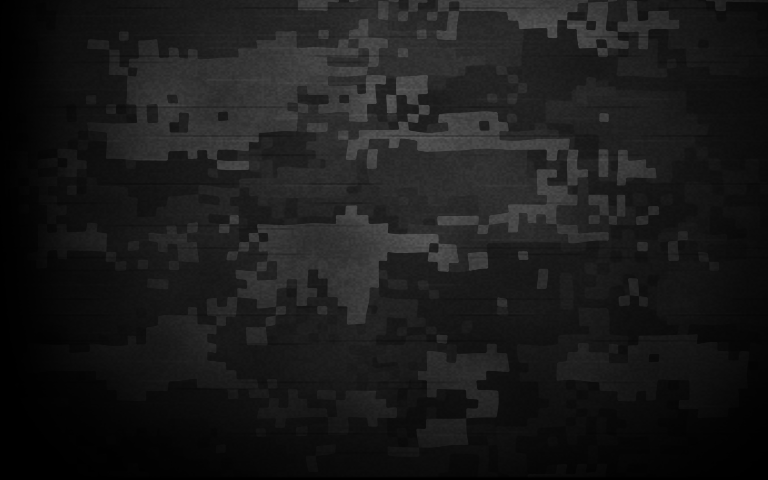
This texture is drawn by a Shadertoy shader. Its source:

```glsl
// Dark digital camouflage: blocky grey patches in three tones on a cell grid,
// made by thresholding layered noise per cell with rounded block corners,
// then worn with grain and thin scratches and lit by an off-centre vignette.

float hash(vec2 p) {
    vec3 q = fract(p.xyx * 0.1031);
    q += dot(q, q.yzx + 33.33);
    return fract((q.x + q.y) * q.z);
}

float valueNoise(vec2 p) {
    vec2 i = floor(p), f = fract(p);
    f = f * f * (3.0 - 2.0 * f);
    return mix(mix(hash(i), hash(i + vec2(1, 0)), f.x),
               mix(hash(i + vec2(0, 1)), hash(i + vec2(1, 1)), f.x), f.y);
}

// Wide blobs, with some regions broken up into loose single cells
float camoField(vec2 cell, float seed) {
    vec2 p = cell + seed;
    float blobs = 0.55 * valueNoise(p / vec2(13.0, 6.5))
                + 0.30 * valueNoise(p / vec2(4.5, 2.6) + 17.0);
    float looseness = smoothstep(0.5, 0.75, valueNoise(p / 9.0 + 40.0));
    return blobs + 0.075 + mix(0.06, 0.34, looseness) * (hash(p) - 0.5);
}

// Thresholded cells, blended between neighbours so corners come out rounded
float cellMask(vec2 p, float seed, float threshold, float softness) {
    vec2 cell = floor(p - 0.5);
    vec2 f = smoothstep(0.5 - softness, 0.5 + softness, fract(p - 0.5));
    float a = step(threshold, camoField(cell, seed));
    float b = step(threshold, camoField(cell + vec2(1, 0), seed));
    float c = step(threshold, camoField(cell + vec2(0, 1), seed));
    float d = step(threshold, camoField(cell + vec2(1, 1), seed));
    return smoothstep(0.25, 0.75, mix(mix(a, b, f.x), mix(c, d, f.x), f.y));
}

// Thin horizontal scratches, broken along their length
float scratches(vec2 p) {
    float row = floor(p.y * 150.0);
    float across = abs(fract(p.y * 150.0) - 0.5);
    float present = step(0.82, hash(vec2(row, 5.0)));
    float along = smoothstep(0.45, 0.8, valueNoise(vec2(p.x * 7.0, row * 3.7)));
    return present * along * smoothstep(0.5, 0.1, across);
}

void mainImage(out vec4 fragColor, in vec2 fragCoord) {
    vec2 uv = fragCoord / iResolution.xy;
    vec2 p = fragCoord / iResolution.y;

    // Cell grid, slightly warped so block sizes vary
    vec2 grid = p * vec2(48.0, 52.0);
    grid += 0.5 * vec2(valueNoise(grid * 0.35), valueNoise(grid * 0.35 + 60.0));

    // Three camouflage tones
    float middle = cellMask(grid, 31.0, 0.49, 0.26);
    float dim = cellMask(grid * 0.8 + 7.0, 112.0, 0.58, 0.3);
    float light = cellMask(grid, 203.0, 0.575, 0.17);
    float fade = mix(0.6, 1.0, smoothstep(0.2, 0.7, valueNoise(grid / 8.0 + 90.0)));
    float tone = mix(0.115, 0.158, middle);
    tone = mix(tone, 0.175, 0.5 * dim);
    tone = mix(tone, 0.285, light * fade);

    // Worn surface: cloudy stains, fine grain, scratches
    tone *= 0.88 + 0.24 * valueNoise(p * vec2(9.0, 14.0) + 20.0);
    float grain = valueNoise(p * vec2(210.0, 260.0)) - 0.5;
    tone *= 1.0 + 0.22 * grain;
    tone *= 1.0 - 0.22 * scratches(p) + 0.12 * scratches(p + 0.37);

    // Light from above the centre, black towards the lower corners
    vec2 away = (uv - vec2(0.54, 0.74)) / vec2(0.56, 0.80);
    float glow = 1.0 - smoothstep(0.15, 1.25, length(away));
    glow *= smoothstep(0.0, 0.12, uv.x + 0.02);
    glow *= smoothstep(0.003, 0.009, uv.y);

    fragColor = vec4(vec3(tone * glow * 1.08), 1.0);
}
```
